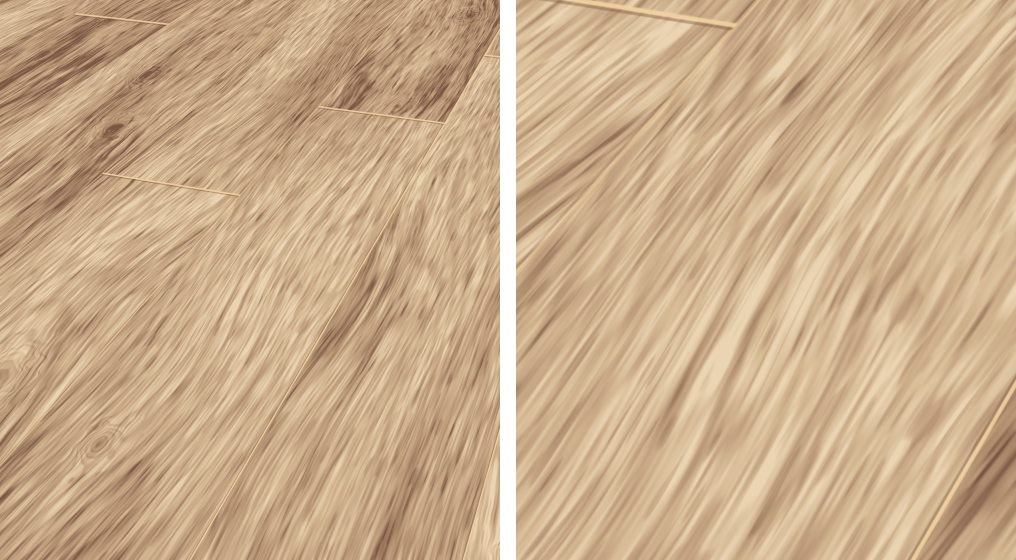
Left, the full canvas; right, a detail of the centre.
A Shadertoy shader for this texture:

```glsl
// Pale hickory floor boards seen in perspective, running to the upper right.
// Pixels are projected onto the floor, split into staggered boards, and each
// board is toned by stretched noise, growth rings, hairlines, stains and knots.

const float HORIZON = 1.616;      // height of the vanishing line
const float VANISH_ALONG = 1.283; // where the long seams meet
const float VANISH_CROSS = -5.6;  // where the end joints meet
const float BOARD_WIDTH = 0.302;
const float BOARD_LENGTH = 5.5;
const float STAGGER = 1.4;
const float KNOT_CELL = 0.3;

const vec3 SEAM_LIGHT = vec3(0.95, 0.82, 0.63);
const vec3 SEAM_DARK = vec3(0.50, 0.36, 0.26);

float hash(vec2 p) {
    vec3 q = fract(p.xyx * 0.1031);
    q += dot(q, q.yzx + 33.33);
    return fract((q.x + q.y) * q.z);
}

float noise(vec2 p) {
    vec2 i = floor(p), f = fract(p);
    f = f * f * (3.0 - 2.0 * f);
    return mix(mix(hash(i), hash(i + vec2(1, 0)), f.x),
               mix(hash(i + vec2(0, 1)), hash(i + vec2(1, 1)), f.x), f.y);
}

// Noise centred on zero
float wave(vec2 p) { return noise(p) - 0.5; }

// Thin continuous lines where the noise crosses its middle
float hairline(vec2 p, float thickness) {
    return 1.0 - smoothstep(0.0, thickness, abs(wave(p)));
}

// Wood colour for a tone from 0 (brown) to 5 (cream)
vec3 woodColor(float tone) {
    vec3 ramp[6] = vec3[6](
        vec3(0.60, 0.46, 0.36), vec3(0.67, 0.54, 0.42), vec3(0.73, 0.60, 0.47),
        vec3(0.78, 0.65, 0.52), vec3(0.82, 0.71, 0.56), vec3(0.87, 0.77, 0.63));
    tone = clamp(tone, -1.6, 6.0);
    int i = int(clamp(floor(tone), 0.0, 4.0));
    return mix(ramp[i], ramp[i + 1], tone - float(i));
}

// Knots of one board: x = sideways push of the grain, y = halo, z = dark core
vec3 knots(vec2 p, float seed) {
    vec3 sum = vec3(0);
    float cell = floor(p.y / KNOT_CELL);
    for (float j = -1.0; j <= 1.0; j++) {
        vec2 id = vec2(cell + j, seed * 91.0);
        if (hash(id + 3.7) > 0.5) continue;
        vec2 center = vec2(mix(0.2, 0.8, hash(id + 11.3)) * BOARD_WIDTH,
                           (cell + j + mix(0.25, 0.75, hash(id + 23.1))) * KNOT_CELL);
        float size = mix(0.006, 0.016, hash(id + 37.9));
        vec2 offset = p - center;
        float r = length(offset * vec2(1.0, 0.7)) / size;
        r *= 1.0 + 0.6 * wave(p * 70.0);
        float push = offset.x / (abs(offset.x) + 0.4 * size);
        sum += vec3(size * push * exp(-0.12 * r * r),
                    exp(-0.22 * r * r), exp(-3.0 * r * r));
    }
    return sum;
}

// Tone of the wood at p = (across, along) on a board
float woodTone(vec2 p, float seed) {
    vec3 knot = knots(p, seed);
    vec2 g = p + vec2(seed, fract(seed * 17.0)) * 9.0;
    g.x += 0.06 * wave(g * vec2(5, 3)) + 0.005 * wave(g * vec2(16, 11));
    g.x -= knot.x;

    // Broad heartwood and sapwood bands
    float tone = 2.95 + 0.9 * (seed - 0.5);
    tone += 3.4 * wave(g * vec2(8, 1.1)) + 1.3 * wave(g * vec2(24, 3) + 5.0);
    tone += 1.0 * smoothstep(0.64, 0.74, noise(g * vec2(7, 0.9) + 7.0));

    // Growth rings, as contours of a stretched hill
    float rings = fract(noise(g * vec2(7, 1.5) + 3.0) * 12.0 + g.x * 40.0 + 4.0 * knot.y);
    float ringTone = smoothstep(0.0, 0.55, rings) - smoothstep(0.82, 1.0, rings);
    tone += (ringTone - 0.65) * mix(0.2, 2.0, noise(g * vec2(9, 2) + 19.0));

    // Fibres, from coarse to fine
    tone += 0.9 * wave(g * vec2(60, 4)) + 0.8 * wave(g * vec2(140, 8));
    tone += 2.6 * wave(g * vec2(290, 17)) + 2.6 * wave(g * vec2(450, 32));

    // Dark pores and long hairlines that come and go
    float open = smoothstep(0.30, 0.65, noise(g * vec2(40, 9) + 71.0));
    tone -= 1.3 * open * hairline(g * vec2(160, 8) + 31.0, 0.15);
    tone -= 1.5 * smoothstep(0.68, 0.86, noise(g * vec2(310, 26) + 57.0));

    // Dark mineral streaks
    float stain = smoothstep(0.68, 0.84, noise(g * vec2(15, 2.4) + 13.0));
    tone -= 2.4 * stain * smoothstep(0.35, 0.65, noise(g * vec2(90, 7) + 43.0));

    return tone - 1.3 * knot.y - 3.0 * knot.z;
}

float line(float dist, float halfWidth) {
    return 1.0 - smoothstep(0.4 * halfWidth, 1.4 * halfWidth, abs(dist));
}

// Light bevel with a thin shadow beside it
vec3 addSeam(vec3 color, float dist, float strength) {
    color = mix(color, SEAM_DARK, 0.45 * strength * line(dist + 0.0021, 0.0010));
    return mix(color, SEAM_LIGHT, 0.9 * strength * line(dist, 0.0013));
}

vec3 floorColor(vec2 p) {
    float depth = HORIZON - p.y;
    float across = (p.x - VANISH_ALONG) / depth;
    float along = (p.x - VANISH_CROSS) / depth;

    // Board row and board within the row
    float rowPos = (across + 0.282) / BOARD_WIDTH;
    float row = floor(rowPos);
    float boardPos = (along - 10.45 - STAGGER * row) / BOARD_LENGTH;
    float seed = hash(vec2(row + 40.0, floor(boardPos) + 60.0));
    vec2 local = vec2(fract(rowPos) * BOARD_WIDTH, along * 0.25);
    vec3 color = woodColor(woodTone(local, seed));

    // Seam distances measured back on the canvas
    float sideDist = (fract(rowPos + 0.5) - 0.5) * BOARD_WIDTH * depth / sqrt(1.0 + across * across);
    float endDist = (fract(boardPos + 0.5) - 0.5) * BOARD_LENGTH * depth * depth
                  / (VANISH_ALONG - VANISH_CROSS);
    color = addSeam(color, sideDist, clamp(1.8 + 1.4 * across, 0.3, 1.0));
    return addSeam(color, endDist, 1.0);
}

void mainImage(out vec4 fragColor, in vec2 fragCoord) {
    // Four samples per pixel smooth the grain
    vec3 sum = vec3(0);
    for (int i = 0; i < 4; i++) {
        vec2 jitter = vec2(i & 1, i >> 1) * 0.5 - 0.25;
        sum += floorColor((fragCoord + jitter) / iResolution.y);
    }
    fragColor = vec4(sum * 0.25, 1.0);
}
```
